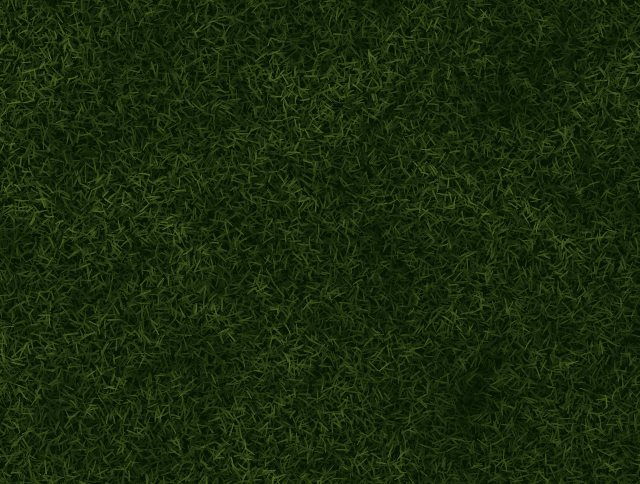
A Shadertoy shader for this texture:

```glsl
// Dense dark green turf: layered short blades in random directions over shadow.
#define LAYERS 14
#define CELL 0.022          // grid spacing of blades, in canvas heights
#define HALF_LENGTH 0.0165  // longest half blade
#define HALF_WIDTH 0.0020   // blade half width at the root
#define BEND 0.0018         // sideways curl of a blade
#define OPACITY 0.85
#define CONTRAST 1.17       // spread of blade tones around the middle
#define PATCHINESS 0.42     // strength of the broad light and dark areas
#define SHADOW vec3(0.022, 0.080, 0.008)
#define LIGHT vec3(0.220, 0.300, 0.100)

vec3 hash3(vec3 p) {
    p = fract(p * vec3(0.1031, 0.1030, 0.0973));
    p += dot(p, p.yxz + 33.33);
    return fract((p.xxy + p.yxx) * p.zyx);
}

// Layered, turned sines: soft uneven clumps in about -1..1
float clumps(vec2 p) {
    float sum = 0.0, weight = 0.45;
    p *= 9.0;
    for (int i = 0; i < 5; i++) {
        p += 0.7 * sin(p.yx * 1.3 + float(i));
        sum += weight * sin(p.x + 1.7) * sin(p.y + 0.4);
        p = mat2(1.2, 1.3, -1.3, 1.2) * p;
        weight *= 0.9;
    }
    return sum;
}

// Coverage of a curved, tapering blade; y of the result runs root to tip
vec2 blade(vec2 p, float angle, float halfLength, float curl, float soft) {
    vec2 along = vec2(cos(angle), sin(angle));
    vec2 q = vec2(dot(p, along), dot(p, vec2(-along.y, along.x)));
    float t = q.x / halfLength;
    float side = abs(q.y - curl * (t * t - 0.4));
    float width = HALF_WIDTH * (0.75 - 0.35 * t);
    float body = 1.0 - smoothstep(width - soft, width + soft, side);
    float ends = 1.0 - smoothstep(0.8, 1.0, abs(t));
    return vec2(body * ends, clamp(0.5 + 0.5 * t, 0.0, 1.0));
}

void mainImage(out vec4 fragColor, in vec2 fragCoord) {
    vec2 p = fragCoord / iResolution.y;
    float soft = max(0.0009, 0.5 / iResolution.y);

    // Broad lighting: clumps, with a slight fall towards the right
    float aspect = iResolution.x / iResolution.y;
    float lighting = 1.10 + PATCHINESS * clumps(p) - 0.22 * p.x / aspect;
    lighting = max(lighting, 0.25);

    // Ground shadow, then blades from the deepest layer to the top
    float shade = 0.07;
    float warmth = 0.0;
    for (int layer = 0; layer < LAYERS; layer++) {
        float id = float(layer);
        float height = (id + 1.0) / float(LAYERS);
        vec2 grid = p / CELL + 50.0 + hash3(vec3(id, 7.0, 3.0)).xy * 20.0;
        vec2 cell = floor(grid);
        for (int y = -1; y <= 1; y++)
        for (int x = -1; x <= 1; x++) {
            vec2 home = cell + vec2(x, y);
            vec3 place = hash3(vec3(home, id + 1.0));
            vec3 look = hash3(vec3(home + 91.0, id + 40.0));
            vec2 offset = (grid - home - place.xy) * CELL;
            float halfLength = HALF_LENGTH * mix(0.55, 1.0, look.x);
            float curl = BEND * (look.y * 2.0 - 1.0);
            vec2 hit = blade(offset, 6.2832 * place.z, halfLength, curl, soft);
            float tone = height * mix(0.35, 1.3, look.z) * mix(0.75, 1.1, hit.y);
            float cover = hit.x * OPACITY;
            shade = mix(shade, tone, cover);
            warmth = mix(warmth, look.y - 0.5, cover);
        }
    }

    // Shade to colour, with a small drift between yellow and blue green
    shade = max(0.42 + CONTRAST * (shade - 0.45), 0.0) * lighting;
    vec3 color = mix(SHADOW, LIGHT, min(shade, 1.4));
    color += vec3(0.025, 0.0, -0.012) * warmth * shade;
    fragColor = vec4(clamp(color, 0.0, 1.0), 1.0);
}
```
